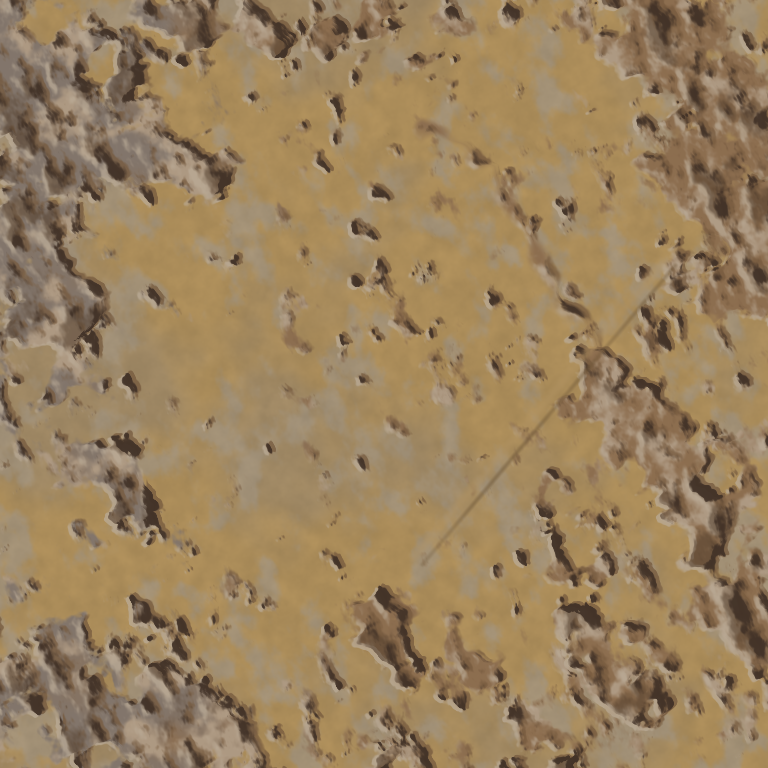
Give the GLSL for this texture, as a Shadertoy shader.

```glsl
// Weathered ochre plaster, chipped and cracked to show rough grey-brown stone.

float hash(vec2 p) {
    return fract(sin(dot(p, vec2(127.1, 311.7))) * 43758.5453);
}

float noise(vec2 p) {
    vec2 i = floor(p), f = fract(p);
    f = f * f * (3.0 - 2.0 * f);
    return mix(mix(hash(i), hash(i + vec2(1, 0)), f.x),
               mix(hash(i + vec2(0, 1)), hash(i + vec2(1, 1)), f.x), f.y);
}

float fbm(vec2 p) {
    float sum = 0.0, amp = 0.53;
    for (int i = 0; i < 4; i++) {
        p = mat2(1.6, 1.2, -1.2, 1.6) * p + 17.3;
        sum += amp * noise(p * 0.5);
        amp *= 0.5;
    }
    return sum;
}

float segment(vec2 p, vec2 a, vec2 b) {
    vec2 ab = b - a;
    return length(p - a - ab * clamp(dot(p - a, ab) / dot(ab, ab), 0.0, 1.0));
}

// Second axis runs steeply from lower right to upper left
vec2 alongGrain(vec2 p) {
    return mat2(0.91, -0.42, 0.42, 0.91) * p;
}

// Signed distance to broken plaster, negative where it is missing
float damage(vec2 p) {
    vec2 q = p + 0.05 * (vec2(fbm(p * 13.0), fbm(p * 13.0 + 40.0)) - 0.5);

    // Large losses around the border
    float d = segment(q, vec2(-0.02, 0.92), vec2(0.13, 0.83)) - 0.09;
    d = min(d, segment(q, vec2(0.20, 0.82), vec2(0.26, 0.78)) - 0.022);
    d = min(d, segment(q, vec2(0.02, 0.75), vec2(0.08, 0.58)) - 0.065);
    d = min(d, segment(q, vec2(0.2, 0.98), vec2(0.55, 0.95)) - 0.026);
    d = min(d, segment(q, vec2(0.85, 1.02), vec2(0.98, 0.66)) - 0.070);
    d = min(d, segment(q, vec2(0.81, 0.48), vec2(0.90, 0.36)) - 0.035);
    d = min(d, segment(q, vec2(0.92, 0.30), vec2(1.02, 0.12)) - 0.022);
    d = min(d, segment(q, vec2(0.69, 0.36), vec2(0.81, 0.11)) - 0.020);
    d = min(d, segment(q, vec2(0.49, 0.19), vec2(0.53, 0.02)) - 0.028);
    d = min(d, segment(q, vec2(0.58, 0.23), vec2(0.70, 0.03)) - 0.014);
    d = min(d, segment(q, vec2(0.00, 0.12), vec2(0.25, 0.04)) - 0.065);
    d = min(d, segment(q, vec2(0.11, 0.41), vec2(0.16, 0.36)) - 0.025);
    d += 0.22 * (fbm(p * 24.0) - 0.5);

    // Jagged crack
    float crack = min(segment(q, vec2(0.55, 0.83), vec2(0.64, 0.79)),
                      segment(q, vec2(0.64, 0.79), vec2(0.69, 0.66)));
    crack = min(crack, segment(q, vec2(0.69, 0.66), vec2(0.79, 0.53)));
    d = min(d, crack - 0.008 + 0.026 * (noise(p * 42.0) - 0.4));

    // Small pits, dense in the middle and towards the border
    vec2 g = alongGrain(p);
    float center = exp(-35.0 * dot(p - vec2(0.49, 0.57), p - vec2(0.49, 0.57)));
    float border = smoothstep(0.25, 0.55, length(p - vec2(0.46, 0.56)));
    float pits = 0.71 - 0.07 * center - 0.09 * border - fbm(g * vec2(46, 27));
    return min(d, 0.12 * pits);
}

// x: surface height, y: amount of exposed stone
vec2 surface(vec2 p) {
    float open = smoothstep(0.008, -0.014, damage(p));
    float stone = 3.4 * fbm(alongGrain(p) * vec2(42, 26) + 9.0) - 2.25;
    return vec2(mix(0.3 * fbm(p * 30.0), stone, open), open);
}

void mainImage(out vec4 fragColor, in vec2 fragCoord) {
    vec2 p = fragCoord / iResolution.xy;
    vec2 toLight = vec2(0.86, 0.5);
    vec2 here = surface(p);

    // Slope towards the light and shadow cast by higher ground
    float slope = surface(p - toLight * 0.005).x - surface(p + toLight * 0.005).x;
    float shadow = 0.0;
    for (int i = 1; i <= 4; i++) {
        float reach = float(i);
        float rise = surface(p + toLight * 0.005 * reach).x - here.x;
        shadow = max(shadow, rise - 0.16 * reach);
    }

    // Plaster with cloudy stains and faint mottling
    vec3 plaster = mix(vec3(0.67, 0.55, 0.35), vec3(0.62, 0.53, 0.39),
                       smoothstep(0.45, 0.72, fbm(p * 6.0 + 3.0)));
    float edge = smoothstep(0.3, 0.62, length(p - vec2(0.5, 0.55)));
    float bleach = smoothstep(0.5, 0.75, fbm(alongGrain(p) * vec2(34, 24) + 60.0) + 0.07 * edge);
    plaster = mix(plaster, vec3(0.63, 0.57, 0.48), 0.85 * bleach);
    plaster *= 0.94 + 0.12 * fbm(p * 55.0);

    // Stone, greyer on the left and browner on the right
    vec3 stone = mix(vec3(0.51, 0.46, 0.42), vec3(0.55, 0.43, 0.31),
                     smoothstep(0.1, 0.45, p.x + 0.5 * (fbm(p * 15.0) - 0.5)));
    stone = mix(stone, vec3(0.68, 0.60, 0.51), smoothstep(0.45, 0.7, fbm(p * 30.0 + 5.0)));
    vec3 color = mix(plaster, stone, here.y);

    // Relief: lit faces, turned faces, hollows and cast shadow
    color = mix(color, vec3(0.73, 0.67, 0.59), 0.75 * smoothstep(0.1, 0.9, slope));
    color = mix(color, vec3(0.46, 0.35, 0.24), 0.75 * smoothstep(0.08, 0.6, -slope));
    color = mix(color, vec3(0.33, 0.25, 0.18), 0.6 * smoothstep(-0.6, -1.3, here.x));
    color = mix(color, vec3(0.25, 0.19, 0.15), 0.9 * smoothstep(0.05, 0.65, shadow));

    // Long diagonal scratch with a pale lip
    float wobble = 0.004 * (noise(p * 12.0) - 0.5);
    float scratch = segment(p + wobble, vec2(0.55, 0.265), vec2(0.88, 0.655));
    float lip = segment(p + wobble, vec2(0.54, 0.275), vec2(0.87, 0.665));
    float worn = 0.2 + 0.6 * noise(p * 14.0);
    color = mix(color, vec3(0.42, 0.33, 0.21), 0.6 * worn * smoothstep(0.005, 0.0, scratch));
    color = mix(color, vec3(0.70, 0.58, 0.39), 0.4 * smoothstep(0.010, 0.0, lip));

    fragColor = vec4(color, 1.0);
}
```
